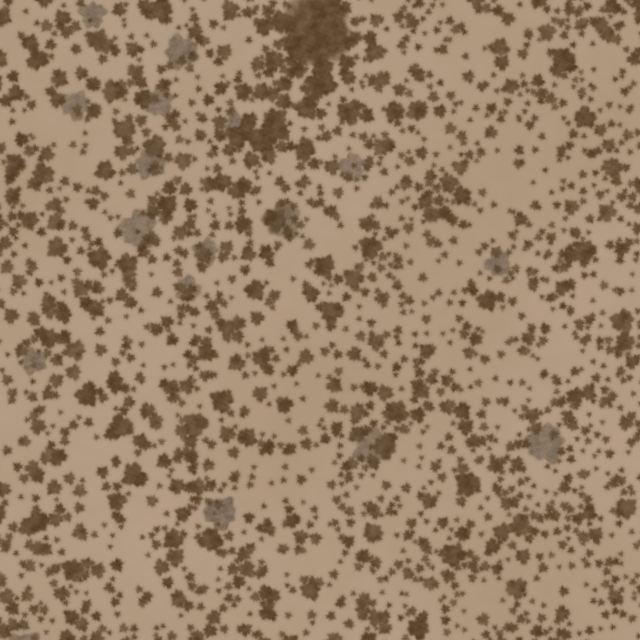
This texture is drawn by a Shadertoy shader. Its source:

```glsl
// Dark brown mould-like specks, clumped and soft edged, scattered over warm tan paper.

const vec3 PAPER_LIGHT = vec3(0.715, 0.615, 0.522);
const vec3 PAPER_SHADE = vec3(0.665, 0.570, 0.472);
const vec3 SPECK_DARK  = vec3(0.325, 0.240, 0.150);
const vec3 SPECK_PALE  = vec3(0.435, 0.345, 0.250);
const vec3 SMUDGE_GREY = vec3(0.440, 0.375, 0.310);
const float TAU = 6.28318;

vec3 hash3(vec2 p) {
    vec3 q = fract(vec3(p.xyx) * vec3(0.1031, 0.1030, 0.0973));
    q += dot(q, q.yxz + 33.33);
    return fract((q.xxy + q.yzz) * q.zyx);
}

// Layered sines, roughly -1 to 1
float waves(vec2 p, float seed) {
    float sum = 0.0, weight = 0.5;
    mat2 turn = mat2(0.80, 0.60, -0.60, 0.80);
    for (int i = 0; i < 4; i++) {
        sum += weight * sin(p.x + seed + 1.3 * sin(p.y + seed * 1.7));
        p = turn * p * 1.83 + 2.1;
        weight *= 0.62;
    }
    return sum;
}

// Coverage of one ragged speck with a faint halo
float speck(vec2 p, vec2 centre, float radius, float seed) {
    vec2 d = p - centre;
    float dist = length(d);
    if (dist > radius * 1.3 + 0.007) return 0.0;
    float a = atan(d.y, d.x);
    float ragged = 0.10 * sin(3.0 * a + TAU * seed)
                 + 0.09 * sin(5.0 * a + 17.0 * seed)
                 + 0.06 * sin(9.0 * a + 41.0 * seed);
    float depth = dist - radius * (1.0 + ragged);
    float body = 1.0 - smoothstep(-0.0048, 0.0030, depth);
    float halo = 1.0 - smoothstep(-0.001, 0.006, depth);
    return max(body, 0.14 * halo);
}

// One speck per grid cell, kept with the given chance
float scatter(vec2 p, float cells, float chance, vec2 radii, float seed) {
    float clear = 1.0;
    vec2 home = floor(p * cells);
    for (int y = -1; y <= 1; y++) {
        for (int x = -1; x <= 1; x++) {
            vec2 cell = home + vec2(x, y);
            vec3 place = hash3(cell + seed * 37.0);
            vec3 trait = hash3(cell + seed * 71.0 + 113.0);
            vec2 centre = (cell + place.xy) / cells;
            float clump = 0.30 * waves(centre * 21.0, 1.4);
            float drift = clamp(centre.x - 0.5, -0.5, 0.5);
            float sizeBias = (radii.x > 0.007) ? -0.28 : 0.30;
            if (place.z < chance + chance * clump * 1.6 + sizeBias * drift) {
                float radius = mix(radii.x, radii.y, trait.x * trait.x);
                float strength = mix(0.80, 1.0, trait.y);
                clear *= 1.0 - strength * speck(p, centre, radius, trait.z);
            }
        }
    }
    return 1.0 - clear;
}

// Crowded trail of specks strung between two points
float trail(vec2 p, vec2 start, vec2 end, float spread, float seed) {
    float clear = 1.0;
    for (int i = 0; i < 44; i++) {
        vec3 r = hash3(vec2(float(i), seed));
        vec3 s = hash3(vec2(float(i) + 90.0, seed));
        vec2 offset = (r.xy + s.xy - 1.0) * spread;
        vec2 centre = mix(start, end, r.z) + offset;
        clear *= 1.0 - 0.92 * speck(p, centre, mix(0.009, 0.018, s.z), r.x);
    }
    return 1.0 - clear;
}

void mainImage(out vec4 fragColor, in vec2 fragCoord) {
    vec2 uv = fragCoord / iResolution.y;

    // Paper with gentle tonal drift
    float tone = 0.36 + 0.30 * waves(uv * 7.0, 3.0) + 0.10 * waves(uv * 75.0, 5.0);
    vec3 color = mix(PAPER_LIGHT, PAPER_SHADE, clamp(tone, 0.0, 1.0));

    // Greyish smudges beneath the specks
    float smudge = scatter(uv, 9.0, 0.17, vec2(0.020, 0.030), 9.0);
    float mottle = 0.5 + 0.5 * waves(uv * 210.0, 2.0);
    color = mix(color, SMUDGE_GREY, smudge * (0.55 + 0.40 * clamp(mottle, 0.0, 1.0)));

    // Specks from coarse to fine
    float coarse = scatter(uv, 21.0, 0.34, vec2(0.012, 0.019), 1.0);
    float medium = scatter(uv, 35.0, 0.46, vec2(0.0075, 0.0125), 2.0);
    float fine   = scatter(uv, 60.0, 0.42, vec2(0.0040, 0.0078), 3.0);
    float clear = (1.0 - coarse) * (1.0 - medium) * (1.0 - fine);

    // Dense patch at the top with its trail
    clear *= 1.0 - trail(uv, vec2(0.49, 0.97), vec2(0.39, 0.75), 0.075, 5.0);
    vec2 patchOffset = (uv - vec2(0.495, 0.955)) / vec2(0.052, 0.062);
    float patchEdge = length(patchOffset) + 0.12 * waves(uv * 60.0, 4.0);
    clear *= 1.0 - 0.9 * (1.0 - smoothstep(0.75, 1.10, patchEdge));

    // Grainy pigment
    float grain = clamp(0.42 + 0.45 * waves(uv * 160.0, 7.0), 0.0, 1.0);
    color = mix(color, mix(SPECK_DARK, SPECK_PALE, grain), 1.0 - clear);
    fragColor = vec4(color, 1.0);
}
```
